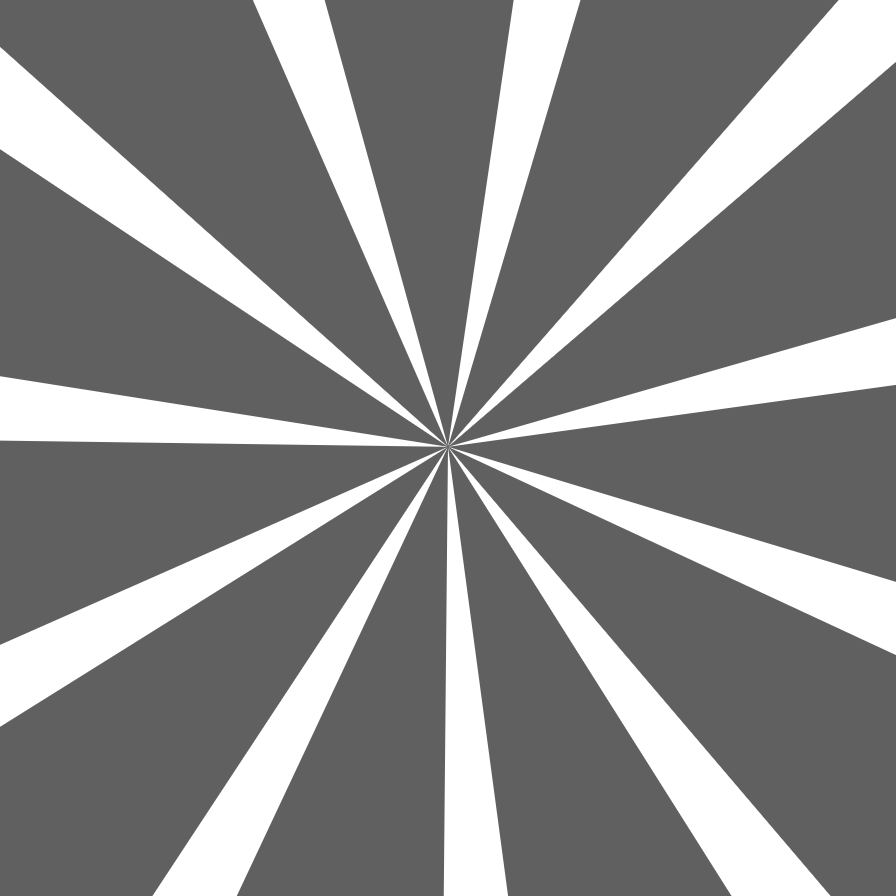
Write a Shadertoy shader that draws this background.

```glsl
#define CENTER vec2(0.5, 0.5013)
#define GREY vec3(0.376)
#define WHITE vec3(1.0)
#define RAY_STEP radians(32.805)
#define RAY_HALF_WIDTH radians(4.08)
#define START_ANGLE radians(93.11)
#define HUB_RADIUS 0.004

const float TAU = 6.2831853;

// Signed distance to the nearest ray, negative inside
float rayDistance(vec2 p) {
    float turn = mod(atan(p.y, p.x) - START_ANGLE, TAU);
    float offAxis = abs(mod(turn, RAY_STEP) - 0.5 * RAY_STEP);
    return length(p) * sin(offAxis - RAY_HALF_WIDTH);
}

void mainImage(out vec4 fragColor, in vec2 fragCoord) {
    float pixel = 1.0 / min(iResolution.x, iResolution.y);
    vec2 p = (fragCoord - CENTER * iResolution.xy) * pixel;

    // Rays with a one pixel soft edge
    float rays = clamp(0.5 - rayDistance(p) / pixel, 0.0, 1.0);

    // Small grey hub where the rays meet
    rays *= smoothstep(0.0, HUB_RADIUS, length(p));

    fragColor = vec4(mix(GREY, WHITE, rays), 1.0);
}
```
